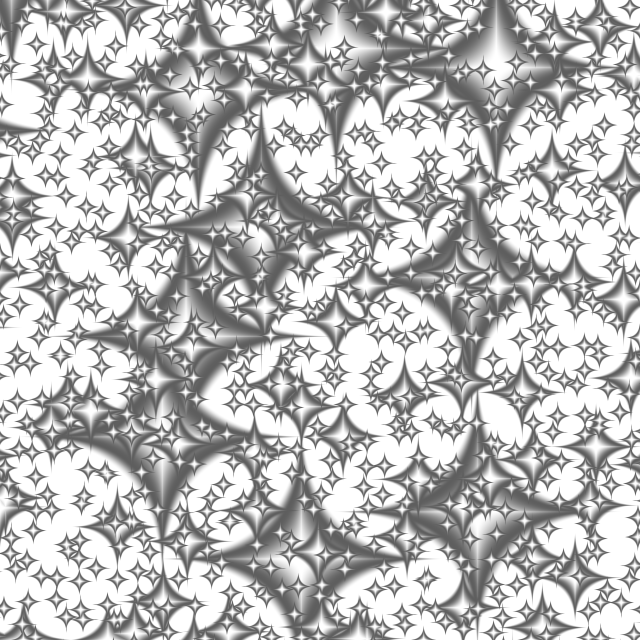
Give the GLSL for this pattern, as a WebGL 1 fragment shader.

```glsl
precision highp float;
// Scattered four-pointed stars in three sizes, shaded grey with pale cores, on white.

uniform vec2 u_resolution;

vec2 hash2(vec2 p) {
  vec3 q = fract(p.xyx * vec3(0.1031, 0.1030, 0.0973));
  q += dot(q, q.yzx + 33.33);
  return fract((q.xx + q.yz) * q.zy);
}

// Distance to the nearest jittered cell point, with concave star-shaped contours.
float starDistance(vec2 p, float seed) {
  vec2 cell = floor(p);
  float nearest = 9.0;
  for (int j = -1; j <= 1; j++) {
    for (int i = -1; i <= 1; i++) {
      vec2 c = cell + vec2(float(i), float(j));
      vec2 arm = sqrt(abs(p - c - hash2(c + seed)));
      float reach = arm.x + arm.y;
      nearest = min(nearest, reach * reach);
    }
  }
  return nearest / 0.72;
}

// Paints the star layers from large to small.
float starField(vec2 uv) {
  float shade = 1.0;
  float cells = 3.0;
  for (int layer = 0; layer < 3; layer++) {
    float d = starDistance(uv * cells, 17.0 + 41.0 * float(layer));
    float body = mix(1.0, 0.37, smoothstep(0.12, 0.74, d));
    float cover = 1.0 - smoothstep(0.76, 1.0, d);
    shade = mix(shade, body, cover);
    cells *= 3.0;
  }
  return shade;
}

void main() {
  // Four samples per pixel keep the thin tips smooth.
  float sum = 0.0;
  for (int j = 0; j < 2; j++) {
    for (int i = 0; i < 2; i++) {
      vec2 offset = vec2(float(i), float(j)) * 0.5 - 0.25;
      vec2 uv = (gl_FragCoord.xy + offset) / min(u_resolution.x, u_resolution.y);
      sum += starField(uv);
    }
  }
  gl_FragColor = vec4(vec3(sum * 0.25), 1.0);
}
```
